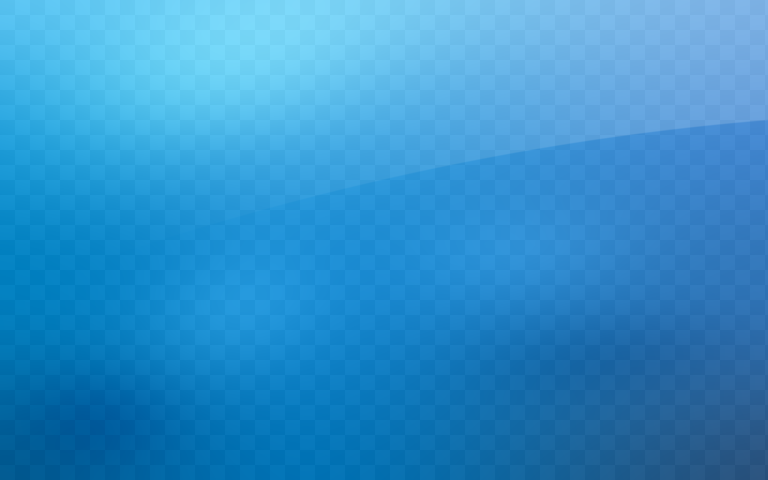
Give the GLSL for this background, as a Shadertoy shader.

```glsl
// Blue backdrop: soft glows, a curved glassy veil and a faint checkerboard.
#define CHECK_ROWS 32.0
#define CHECK_STRENGTH 0.011
#define VEIL_OPACITY 0.17
#define VEIL_TOP 0.75
#define VEIL_SLOPE 0.13
#define VEIL_BEND 0.235

const float PI = 3.14159;

// Horizontal ramp through a left, centre and right colour.
vec3 ramp(vec3 left, vec3 centre, vec3 right, float x) {
    vec3 color = mix(left, centre, smoothstep(-0.05, 0.42, x));
    return mix(color, right, smoothstep(0.36, 1.08, x));
}

// Elliptical falloff, tilted by an angle in radians.
float glow(vec2 p, vec2 center, vec2 radius, float angle) {
    float c = cos(angle), s = sin(angle);
    vec2 d = p - center;
    d = vec2(c * d.x + s * d.y, c * d.y - s * d.x) / radius;
    return exp(-dot(d, d));
}

// Four horizontal ramps blended from bottom to top.
vec3 backdrop(vec2 uv) {
    vec3 deep = ramp(vec3(0.0, 0.34, 0.55), vec3(0.0, 0.45, 0.71),
                     vec3(0.17, 0.31, 0.47), uv.x);
    vec3 middle = ramp(vec3(0.0, 0.50, 0.75), vec3(0.08, 0.53, 0.81),
                       vec3(0.20, 0.46, 0.72), uv.x);
    vec3 upper = ramp(vec3(0.10, 0.60, 0.85), vec3(0.20, 0.63, 0.88),
                      vec3(0.27, 0.53, 0.82), uv.x);
    vec3 sky = ramp(vec3(0.36, 0.77, 0.95), vec3(0.42, 0.79, 0.95),
                    vec3(0.40, 0.64, 0.88), uv.x);
    vec3 color = mix(deep, middle, smoothstep(-0.06, 0.43, uv.y));
    color = mix(color, upper, smoothstep(0.40, 0.78, uv.y));
    return mix(color, sky, smoothstep(0.66, 1.06, uv.y));
}

// Checker sign in -1..1 with edges one pixel wide.
float checker(vec2 cell, float pixel) {
    vec2 wave = clamp(sin(PI * cell) / (PI * pixel * 0.5), -1.0, 1.0);
    return wave.x * wave.y;
}

void mainImage(out vec4 fragColor, in vec2 fragCoord) {
    vec2 uv = fragCoord / iResolution.xy;
    float pixel = 1.0 / iResolution.y;
    vec3 color = backdrop(uv);

    // Bright cyan light and two softer blue pools
    color += vec3(0.13, 0.12, 0.05) * glow(uv, vec2(0.27, 0.83), vec2(0.24, 0.17), 0.5);
    color += vec3(0.07, 0.07, 0.06) * glow(uv, vec2(0.31, 0.36), vec2(0.11, 0.15), -0.4);
    color += vec3(0.05, 0.06, 0.06) * glow(uv, vec2(0.67, 0.47), vec2(0.16, 0.10), 0.2);

    // Dim areas near the lower edge
    color -= vec3(0.02, 0.06, 0.04) * glow(uv, vec2(0.13, 0.13), vec2(0.10, 0.10), 0.3);
    color -= vec3(0.04, 0.05, 0.05) * glow(uv, vec2(0.78, 0.26), vec2(0.18, 0.09), 0.2);

    // White veil above the curve, stronger toward the right
    float d = 1.0 - uv.x;
    float curve = VEIL_TOP - VEIL_SLOPE * d - VEIL_BEND * d * d;
    float veil = smoothstep(-pixel, pixel, uv.y - curve) * smoothstep(0.1, 1.0, uv.x);
    color = mix(color, vec3(1.0), VEIL_OPACITY * veil);

    // Square checks laid over everything
    vec2 cell = fragCoord * pixel * CHECK_ROWS;
    color += CHECK_STRENGTH * checker(cell, pixel * CHECK_ROWS);

    fragColor = vec4(clamp(color, 0.0, 1.0), 1.0);
}
```
